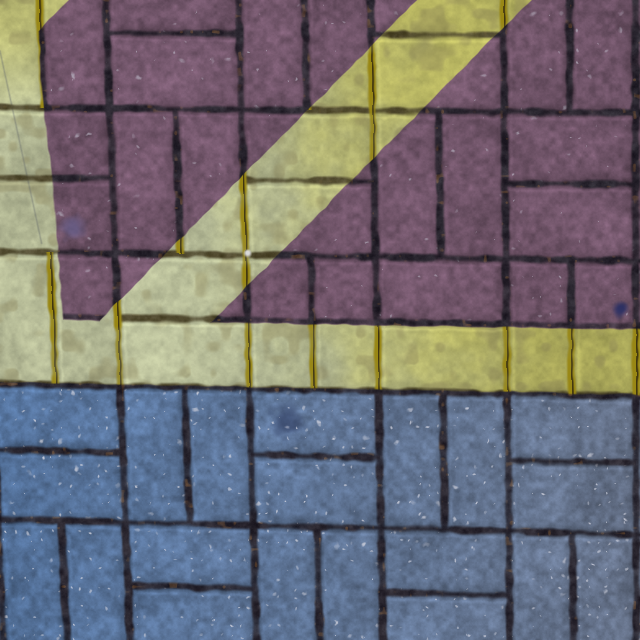
This texture is drawn by a WebGL 2 fragment shader. Its source:

```glsl
#version 300 es
precision highp float;
// Painted block paving: maroon field, yellow border and diagonal stripe, speckled blue blocks below.
uniform vec2 u_resolution;
out vec4 fragColor;

const vec3 MAROON = vec3(0.445, 0.335, 0.415);
const vec3 BLUE = vec3(0.39, 0.46, 0.585);
const vec3 PALE = vec3(0.71, 0.73, 0.59);
const vec3 YELLOW = vec3(0.70, 0.69, 0.37);
const vec3 GAP = vec3(0.16, 0.145, 0.18);

float hash(vec2 p) {
  vec3 q = fract(vec3(p.xyx) * 0.1031);
  q += dot(q, q.yzx + 33.33);
  return fract((q.x + q.y) * q.z);
}

float noise(vec2 p) {
  vec2 i = floor(p), f = fract(p);
  f = f * f * (3.0 - 2.0 * f);
  return mix(mix(hash(i), hash(i + vec2(1, 0)), f.x),
             mix(hash(i + vec2(0, 1)), hash(i + vec2(1, 1)), f.x), f.y);
}

float fbm(vec2 p) {
  float sum = 0.0, amp = 0.5;
  for (int i = 0; i < 4; i++) {
    sum += amp * noise(p);
    p = p * 2.03 + 17.1;
    amp *= 0.5;
  }
  return sum;
}

// Soft step: 1 where d is negative
float inside(float d, float soft) { return 1.0 - smoothstep(-soft, soft, d); }

// Slanted flecks scattered over a jittered grid
float flecks(vec2 p, float scale, float density) {
  vec2 g = p * scale, id = floor(g);
  vec2 centre = 0.3 + 0.4 * vec2(hash(id + 3.1), hash(id + 8.7));
  vec2 d = fract(g) - centre;
  float angle = 6.28 * hash(id + 21.0);
  d = mat2(cos(angle), sin(angle), -sin(angle), cos(angle)) * d;
  d += 0.12 * (vec2(noise(p * 260.0), noise(p * 260.0 + 31.0)) - 0.5);
  float radius = mix(0.10, 0.27, hash(id + 5.5));
  float shape = 1.0 - smoothstep(0.2, 1.2, length(d * vec2(1.0, 1.6)) / radius);
  return shape * step(hash(id + 40.0), density) * mix(0.3, 1.0, hash(id + 61.0));
}

float stain(vec2 p, vec2 centre, float radius) {
  float wobble = 0.7 + 0.6 * noise(p * 90.0);
  return 1.0 - smoothstep(0.2, 1.0, length(p - centre) / (radius * wobble));
}

float segment(vec2 p, vec2 a, vec2 b) {
  vec2 d = b - a;
  return length(p - a - d * clamp(dot(p - a, d) / dot(d, d), 0.0, 1.0));
}

void main() {
  vec2 p = gl_FragCoord.xy / u_resolution;
  p.y = 1.0 - p.y; // measured downward from the top edge
  float soft = max(0.0020, 0.8 / u_resolution.y);
  vec2 wobble = (vec2(noise(p * 65.0), noise(p * 65.0 + 70.0)) - 0.5) * 0.0028;
  vec2 w = p + wobble;

  // Slightly skewed grid of square cells, each holding two blocks
  float level = w.y - (w.x - 0.5) * (0.005 + 0.023 * w.y);
  float cellWidth = 0.207 - 0.0091 * w.y;
  float u = (w.x - 0.165 - 0.038 * w.y) / cellWidth + 1.0;
  float rows[6] = float[6](-0.0586, 0.172, 0.400, 0.609, 0.823, 1.029);
  int row = 0;
  for (int i = 1; i < 5; i++) if (level > rows[i]) row = i;
  float cellHeight = rows[row + 1] - rows[row];
  float v = (level - rows[row]) / cellHeight;
  float column = floor(u);
  u -= column;
  bool upright = mod(column + float(row), 2.0) < 0.5;
  float halfBlock = upright ? step(0.5, u) : step(0.485, v);

  // Distances from the four sides of the block
  vec2 low = halfBlock * (upright ? vec2(0.5, 0.0) : vec2(0.0, 0.485));
  vec2 high = mix(upright ? vec2(0.5, 1.0) : vec2(1.0, 0.485), vec2(1.0), halfBlock);
  vec2 size = vec2(cellWidth, cellHeight);
  vec2 fromLow = (vec2(u, v) - low) * size;
  vec2 gap = min(fromLow, (high - vec2(u, v)) * size);
  float tone = hash(vec2(column * 2.0 + halfBlock, float(row) + 9.0)) - 0.5;

  // Painted areas
  float diagonal = w.x + 0.99 * w.y;
  float stripe = inside(abs(diagonal - 0.740) - 0.089, soft);
  float border = inside(w.x - 0.061 - 0.075 * w.y * smoothstep(0.0, 0.3, w.y), soft);
  float corner = inside(diagonal - 0.108, soft);
  float band = inside(0.5065 - level, soft);
  float blue = inside(0.607 - level, soft);
  float paint = max(max(stripe, border), max(corner, band)) * (1.0 - blue);

  // Block surface
  float cloud = fbm(p * 14.0) - 0.47;
  float grain = fbm(p * 95.0) - 0.47;
  float warm = smoothstep(0.25, 0.8, p.x + 0.35 * (0.3 - p.y) + cloud * 0.3);
  warm = max(warm, 0.7 * inside(p.y - 0.12, 0.1));
  vec3 blueStone = BLUE + mix(vec3(-0.06, -0.01, 0.03), vec3(0.03, 0.01, -0.02), p.x);
  vec3 color = mix(MAROON, mix(PALE, YELLOW, warm), paint);
  color = mix(color, blueStone, blue);
  color *= 1.0 + 0.07 * tone + 0.26 * cloud + mix(0.46, 0.24, paint) * grain;
  float grime = smoothstep(0.60, 0.85, noise(p * 48.0 + 12.0)) * paint;
  color = mix(color, vec3(0.52, 0.49, 0.33), 0.35 * grime);

  // Stains, scratch and pale flecks
  color = mix(color, vec3(0.12, 0.16, 0.38), 0.8 * stain(p, vec2(0.97, 0.482), 0.017));
  color = mix(color, vec3(0.42, 0.40, 0.60), 0.6 * stain(p, vec2(0.115, 0.358), 0.025));
  color = mix(color, vec3(0.17, 0.22, 0.36), 0.6 * stain(p, vec2(0.448, 0.660), 0.035));
  float scratch = inside(segment(p, vec2(0.0, 0.08), vec2(0.065, 0.38)) - 0.001, soft);
  color = mix(color, vec3(0.42, 0.44, 0.43), 0.5 * scratch);
  float cluster = 0.5 + noise(p * 18.0 + 40.0);
  float chips = max(flecks(p, 68.0, mix(0.09, 0.26, blue) * cluster),
                    flecks(p + 4.3, 42.0, mix(0.05, 0.17, blue) * cluster));
  color = mix(color, vec3(0.80, 0.81, 0.86), mix(0.55, 0.85, blue) * chips * (1.0 - paint));

  // Worn rims catch light on the left and upper sides, shade on the others
  vec2 rim = exp(-pow((fromLow - 0.0105) / 0.0028, vec2(2.0)));
  color *= 1.0 + 0.13 * max(rim.x * 0.7, rim.y);
  color *= 1.0 - mix(0.45, 0.18, paint) * exp(-min(gap.x, gap.y) / 0.006);

  // Joints of uneven width and depth
  float wear = smoothstep(0.2, 0.75, noise(p * 42.0 + 5.0));
  float depth = mix(0.72, 1.0, wear);
  float jointX = inside(gap.x - mix(0.0044, 0.0062, wear), 0.0026) * depth;
  float jointY = inside(gap.y - mix(0.0030, 0.0056, wear), 0.0030) * depth;
  vec3 soil = GAP + 0.22 * grain + vec3(0.18, 0.11, 0.02) * smoothstep(0.76, 0.95, noise(p * 120.0));
  vec3 paintedGap = mix(vec3(0.60, 0.53, 0.08), vec3(0.25, 0.21, 0.06), inside(abs(fromLow.x - 0.001) - 0.0016, 0.0016));
  vec3 paintedSeam = vec3(0.33, 0.30, 0.17) + 0.2 * grain;
  float lip = inside(abs(level - 0.502) - 0.0042, 0.0032) * (1.0 - paint);
  color = mix(color, soil, 0.85 * lip * depth);
  color = mix(color, mix(soil, paintedSeam, 0.85 * paint), jointY);
  color = mix(color, mix(soil, paintedGap, paint), jointX);
  color = mix(color, vec3(0.85), stain(p, vec2(0.387, 0.395), 0.008));
  fragColor = vec4(clamp(color, 0.0, 1.0), 1.0);
}
```
